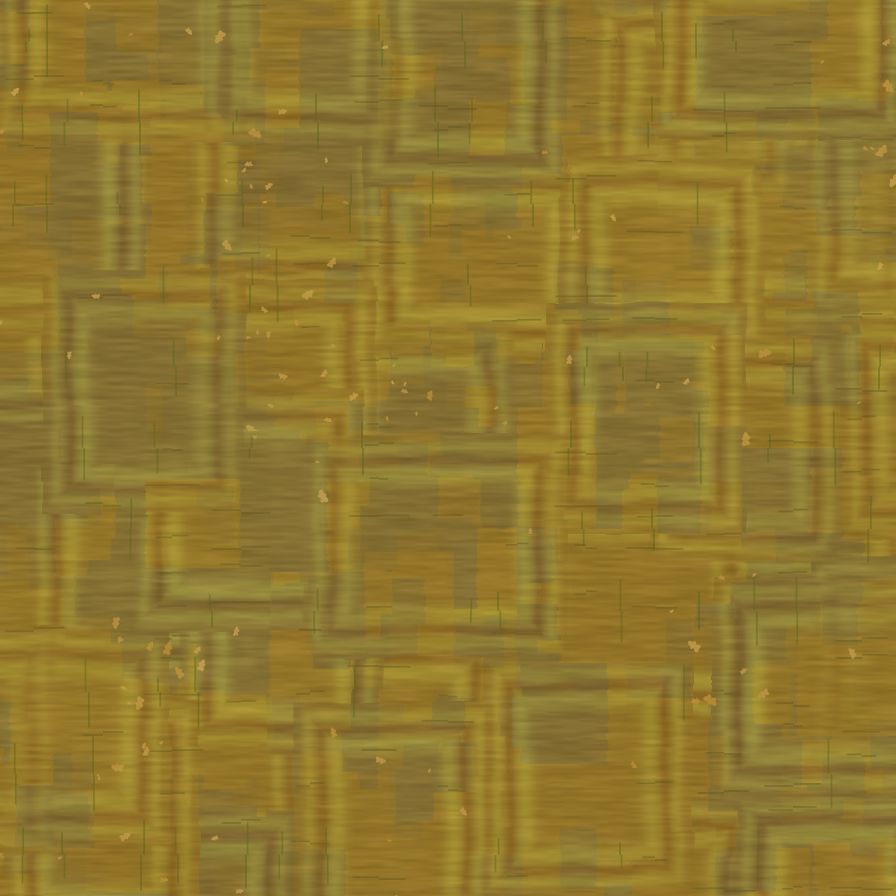
A Shadertoy shader for this texture:

```glsl
// Worn brass plating: overlapping embossed panels, blocky tarnish, brushed grain, scratches and flecks.

vec3 hash3(vec2 p) {
    vec3 q = fract(vec3(p.xyx) * vec3(0.1031, 0.1030, 0.0973));
    q += dot(q, q.yxz + 33.33);
    return fract((q.xxy + q.yzz) * q.zyx);
}

float valueNoise(vec2 p) {
    vec2 i = floor(p), f = fract(p);
    f = f * f * (3.0 - 2.0 * f);
    return mix(mix(hash3(i).x, hash3(i + vec2(1, 0)).x, f.x),
               mix(hash3(i + vec2(0, 1)).x, hash3(i + vec2(1, 1)).x, f.x), f.y);
}

// Bright bevels on both sides of a dark groove; d is the distance to the panel edge.
float bevel(float d) {
    float inner = exp(-pow((d + 0.016) / 0.011, 2.0));
    float outer = exp(-pow((d - 0.015) / 0.007, 2.0));
    float groove = exp(-pow(d / 0.005, 2.0));
    return inner + 0.8 * outer - 0.5 * groove;
}

// Stacked random rectangles, one per cell: x = tone of the top one, y = its bevel.
vec2 panels(vec2 p, vec2 cells, float reach, float soft) {
    vec3 sum = vec3(0.5, 0.0, 1.0) * 0.01;
    for (int j = -1; j <= 1; j++)
    for (int i = -1; i <= 1; i++) {
        vec2 cell = floor(p * cells) + vec2(i, j);
        vec3 place = hash3(cell + 17.0), shape = hash3(cell + 171.0);
        vec2 center = (cell + 0.1 + 0.8 * place.xy) / cells;
        vec2 q = abs(p - center) - mix(vec2(0.38), vec2(0.6), shape.xy) / cells;
        float d = max(q.x, q.y);
        float cover = 1.0 - smoothstep(reach - soft, reach + soft, d);
        sum += cover * exp2(24.0 * place.z) * vec3(shape.z, bevel(d), 1.0);
    }
    return sum.xy / sum.z;
}

// Thin upright scratches with a small sideways step; swap the axes for flat ones.
float scratches(vec2 p, vec2 cells, float chance, float pixel) {
    vec2 cell = floor(p * cells);
    vec3 r = hash3(cell + 311.0), s = hash3(cell + 523.0);
    vec2 q = (fract(p * cells) - vec2(0.2 + 0.6 * r.x, 0.5)) / cells;
    q.x += step(0.0, q.y) * (s.x - 0.5) * 0.008;
    float line = 1.0 - smoothstep(0.0004, 0.0004 + max(pixel, 0.0012), abs(q.x));
    float len = (0.15 + 0.33 * s.y) / cells.y;
    return line * (1.0 - smoothstep(len - 0.003, len, abs(q.y))) * step(r.z, chance);
}

// Ragged specks from cellular noise, denser where the clump value is high.
float flecks(vec2 p, float cells, float clump) {
    float mask = 0.0;
    for (int j = -1; j <= 1; j++)
    for (int i = -1; i <= 1; i++) {
        vec2 cell = floor(p * cells) + vec2(i, j);
        vec3 r = hash3(cell + 41.0), s = hash3(cell + 97.0);
        vec2 q = p * cells - cell - r.xy;
        float angle = atan(q.y, q.x + 0.0001);
        float size = mix(0.1, 0.36, s.x * s.x);
        size *= 1.0 + 0.35 * sin(angle * 2.0 + s.y * 6.3) + 0.2 * sin(angle * 5.0 + s.z * 6.3);
        float speck = 1.0 - smoothstep(size - 0.06, size + 0.06, length(q));
        mask = max(mask, speck * step(r.z, 0.015 + 0.2 * clump));
    }
    return mask;
}

void mainImage(out vec4 fragColor, in vec2 fragCoord) {
    float pixel = 1.0 / min(iResolution.x, iResolution.y);
    vec2 p = fragCoord * pixel;

    // Brushed horizontal grain
    float grain = 0.6 * valueNoise(p * vec2(22.0, 250.0))
                + 0.4 * valueNoise(p * vec2(55.0, 410.0) + 9.0) - 0.5;

    // Blocky tarnish with edges frayed along the grain
    vec2 frayed = p + vec2(0.006 * grain, 0.0);
    float blocks = panels(frayed + 3.0, vec2(10.0, 8.0), 0.0, 0.002).x;
    float chips = panels(frayed + 7.0, vec2(23.0, 17.0), 0.0, 0.0015).x;

    // Large panels, nudged so that their bevels run slightly stepped
    vec2 nudge = 0.006 * (vec2(chips, blocks) - 0.5)
               + 0.0012 * sin(p.yx * 47.0 + 2.0 * sin(p.yx * 19.0));
    vec2 plate = panels(p + nudge + 11.0, vec2(5.0, 5.4), 0.027, 0.004);
    float wear = 0.72 + 0.5 * valueNoise(p * 9.0 + 5.0);

    float tarnish = smoothstep(0.43, 0.61, 0.48 * blocks + 0.3 * chips + 0.22 * plate.x);
    vec3 color = mix(vec3(0.575, 0.455, 0.155), vec3(0.515, 0.43, 0.195), tarnish);
    color += plate.y * wear * vec3(0.06, 0.095, 0.035);
    color += grain * vec3(0.11, 0.10, 0.06);
    color += (valueNoise(p * 4.0 + 21.0) - 0.5) * vec3(0.02, 0.025, 0.01);

    // Green upright and brown flat scratches
    float upright = scratches(p, vec2(24.0, 11.0), 0.35, pixel);
    float flat_ = scratches(p.yx + 2.0, vec2(29.0, 13.0), 0.3, pixel);
    color = mix(color, vec3(0.36, 0.40, 0.10), 0.5 * upright);
    color = mix(color, vec3(0.36, 0.34, 0.12), 0.42 * flat_);

    // Pale orange flecks gathered in clumps
    float clump = smoothstep(0.68, 0.92, valueNoise(p * 7.0 + 31.0));
    vec3 fleckColor = mix(vec3(0.72, 0.54, 0.20), vec3(0.80, 0.66, 0.36), valueNoise(p * 40.0));
    color = mix(color, fleckColor, 0.8 * flecks(p, 62.0, clump));

    fragColor = vec4(color, 1.0);
}
```
